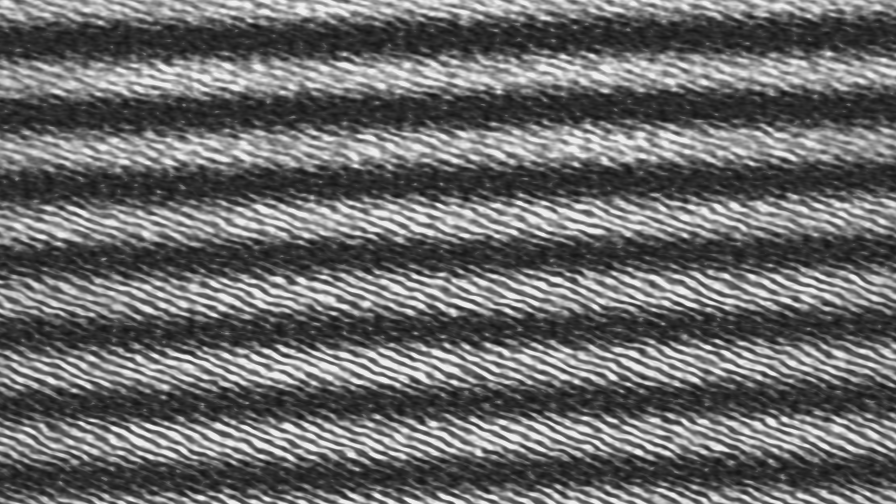
A WebGL 2 fragment shader for this texture:

```glsl
#version 300 es
precision highp float;

uniform vec2 u_resolution;
out vec4 fragColor;

#define BAND_PERIOD 0.1445
#define BAND_TILT 0.011
#define BAND_PHASE 0.0035
#define TWILL_PERIOD 0.0197
#define TWILL_SLOPE vec2(0.30, 0.44)
#define GRAIN_SCALE vec2(46.0, 92.0)
#define GRAIN_AMOUNT 0.95
#define SHADOW_TONE 0.15
#define LIGHT_TONE 0.90

const float TAU = 6.283185;

vec2 hashGradient(vec2 cell) {
    vec3 q = fract(cell.xyx * vec3(0.1031, 0.1030, 0.0973));
    q += dot(q, q.yzx + 33.33);
    float angle = TAU * fract((q.x + q.y) * q.z);
    return vec2(cos(angle), sin(angle));
}

// Gradient noise, roughly -1 to 1
float gradientNoise(vec2 p) {
    vec2 cell = floor(p);
    vec2 f = fract(p);
    vec2 u = f * f * f * (f * (f * 6.0 - 15.0) + 10.0);
    float a = dot(hashGradient(cell), f);
    float b = dot(hashGradient(cell + vec2(1, 0)), f - vec2(1, 0));
    float c = dot(hashGradient(cell + vec2(0, 1)), f - vec2(0, 1));
    float d = dot(hashGradient(cell + vec2(1, 1)), f - vec2(1, 1));
    return 1.5 * mix(mix(a, b, u.x), mix(c, d, u.x), u.y);
}

// Diagonal threads, broken and bent along their length
float twillThread(vec2 p, float slope, float wear) {
    float across = (p.y - slope * p.x) / TWILL_PERIOD;
    float bend = 0.30 * gradientNoise(p * vec2(13.0, 23.0))
               + 0.16 * gradientNoise(p * vec2(38.0, 60.0) + 19.0);
    float fray = gradientNoise(vec2(p.x * 32.0, across * 1.4));
    float ridge = sin(TAU * (across + bend));
    return smoothstep(-1.15, 1.15, ridge * mix(1.0, 0.55, wear) + 0.85 * fray);
}

void main() {
    vec2 p = gl_FragCoord.xy / u_resolution.y;
    float middle = 0.5 * u_resolution.x / u_resolution.y;
    p.y = 1.0 - p.y;

    // Folds, tilted slightly and uneven along their edges
    float sway = 0.005 * gradientNoise(p * vec2(2.2, 4.0) + 7.0);
    float tilt = BAND_TILT * (p.x - middle);
    float band = (p.y + tilt + sway - BAND_PHASE) / BAND_PERIOD;
    float depth = clamp(floor(band + 0.5) / 6.0, 0.0, 1.0);
    float crispness = smoothstep(0.2, 0.75, depth);
    float wave = cos(TAU * band);

    // Threads and grain
    float slope = mix(TWILL_SLOPE.x, TWILL_SLOPE.y, depth);
    float thread = twillThread(p, slope, 1.0 - crispness);
    vec2 along = vec2(p.x, p.y - 0.2 * p.x);
    float grain = gradientNoise(along * GRAIN_SCALE);
    float fineGrain = gradientNoise(p * GRAIN_SCALE * 1.7 + 41.0);
    float mottle = GRAIN_AMOUNT * (0.7 * grain + 0.3 * fineGrain);

    // Light rakes the crest of every fold and catches raised threads
    float crest = wave - 0.10 + 0.22 * crispness
                + 0.60 * (thread - 0.5) + 0.5 * mottle;
    float lit = smoothstep(-0.95, 1.12, crest);
    float gap = mix(0.50, 0.24, crispness);
    float sideFade = 1.0 - 0.18 * pow(abs(p.x - middle) / middle, 2.0);
    float patchiness = 1.0 + 0.14 * gradientNoise(p * vec2(4.0, 9.0) + 3.0);
    float tone = lit * mix(gap, 1.0, thread) * (1.0 + 0.36 * mottle);
    float value = SHADOW_TONE
                + (LIGHT_TONE - SHADOW_TONE) * 1.08 * tone * sideFade * patchiness;

    // Worn weave and lint in the shadows
    float speck = smoothstep(0.5, 0.9, grain * 0.7 + fineGrain * 0.5);
    value += (1.0 - lit) * (0.015 + 0.12 * mottle + 0.2 * speck);

    fragColor = vec4(vec3(clamp(value, 0.09, 0.93)), 1.0);
}
```
